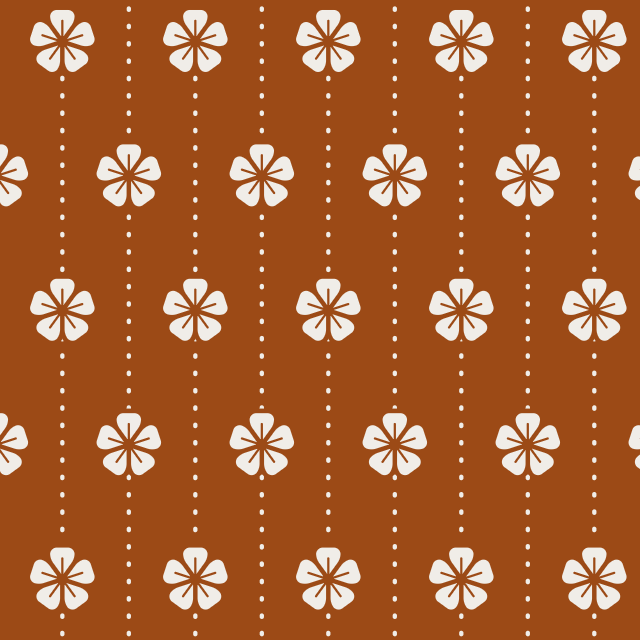
This pattern is drawn by a Shadertoy shader. Its source:

```glsl
// Staggered five-petal blossoms on dotted vertical lines, cream on rust.

// Smooth maximum with blend width k
float smoothMax(float a, float b, float k) {
    float h = max(k - abs(a - b), 0.0) / k;
    return max(a, b) + 0.25 * k * h * h;
}

// Folds the plane into one upright petal, mirrored about its axis
vec2 foldPetal(vec2 p) {
    float sector = radians(72.0);
    float angle = atan(p.x, p.y);
    angle -= sector * round(angle / sector);
    return length(p) * vec2(sin(abs(angle)), cos(angle));
}

// Rounded block narrowed to a wedge, leaving a parallel gap between petals
float petalDistance(vec2 p) {
    vec2 e = p - vec2(19.1, 49.6) + 10.4;
    float block = length(max(e, 0.0)) + min(max(e.x, e.y), 0.0) - 10.4;
    float wedge = 3.5 - dot(p, vec2(-cos(radians(36.0)), sin(radians(36.0))));
    return smoothMax(block, wedge, 5.0);
}

// Upright capsule centred on the origin
float dotDistance(vec2 p) {
    return length(vec2(p.x, p.y - clamp(p.y, -1.0, 1.0))) - 3.35;
}

float coverage(float d, float pixel) {
    return clamp(0.5 - d / pixel, 0.0, 1.0);
}

void mainImage(out vec4 fragColor, in vec2 fragCoord) {
    // Thousandths of the canvas height
    float pixel = 1000.0 / iResolution.y;
    vec2 pos = fragCoord * pixel;

    // Columns, with every other one shifted by half a vertical repeat
    float column = round((pos.x - 97.4) / 103.9);
    float x = pos.x - 97.4 - 103.9 * column;
    float shift = 210.0 * mod(column, 2.0);
    vec2 cell = vec2(x, mod(pos.y - 934.8 - shift + 210.0, 420.0) - 210.0);

    // Blossom with a slit along each petal and an open centre
    vec2 p = foldPetal(cell);
    float petal = petalDistance(p);
    float slit = length(vec2(p.x, p.y - clamp(p.y, 0.0, 32.6))) - 1.75;
    float blossom = max(petal, max(-slit, 9.5 - length(cell)));

    // Dotted line, cleared by a margin around the petals
    float dotY = mod(pos.y - 985.7 + 13.55, 27.1) - 13.55;
    float dots = max(dotDistance(vec2(x, dotY)), 7.2 - petal);

    float ink = coverage(min(blossom, dots), pixel);
    vec3 color = mix(vec3(0.61, 0.29, 0.085), vec3(0.94, 0.93, 0.91), ink);
    fragColor = vec4(color, 1.0);
}
```
